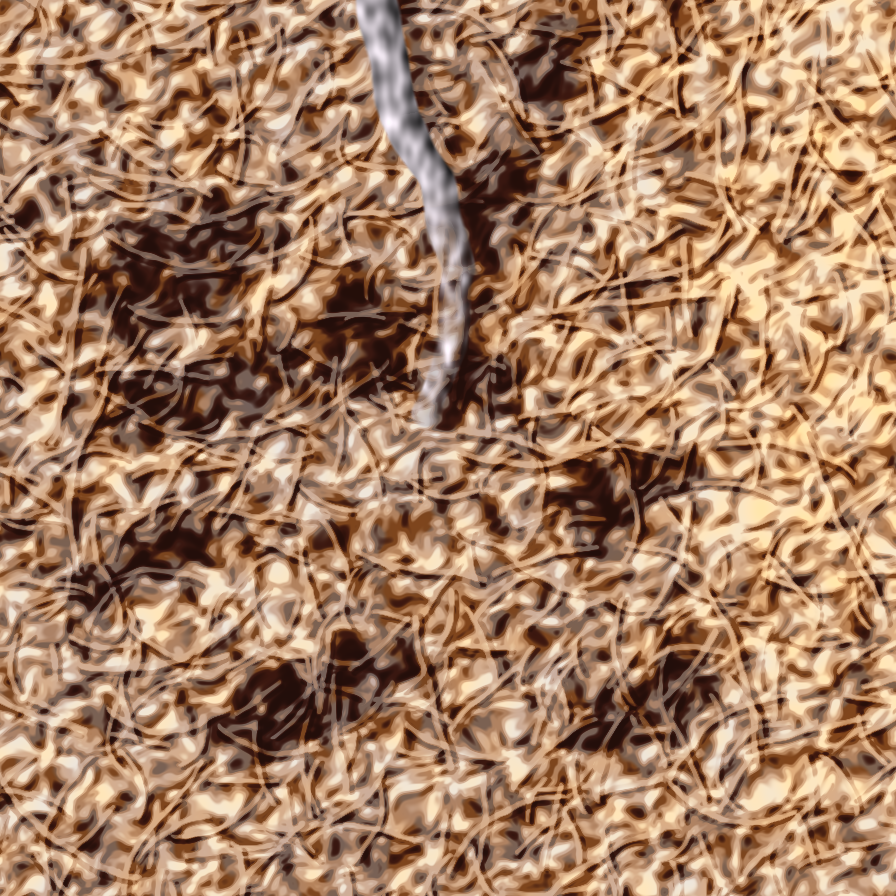
Give the GLSL for this texture, as a Shadertoy shader.

```glsl
// Dry straw and leaf litter in low sun, with broken shadows and one pale twig.
// A bell-shaped tone field is summed from gradient noise, curved strands and
// shade, flattened to an even 0..1 rank, and coloured by a ramp of six colours.

const vec3 DARK  = vec3(0.23, 0.09, 0.06);
const vec3 BROWN = vec3(0.48, 0.27, 0.12);
const vec3 GREY  = vec3(0.49, 0.38, 0.31);
const vec3 MID   = vec3(0.69, 0.51, 0.38);
const vec3 TAN   = vec3(0.83, 0.68, 0.56);
const vec3 CREAM = vec3(0.97, 0.90, 0.79);
const vec3 BARK  = vec3(0.76, 0.73, 0.76);
const float GRAIN_SCALE = 46.0;
const float GRAIN_CONTRAST = 3.2;
const float SHADE_DEPTH = 1.7;
const float TONE_BIAS = 0.12;
const float EDGE = 0.0016;
const float TWIG_RADIUS = 0.021;

// Shade patches: centre, then radii
const int SHADES = 10;
const vec4 SHADE[SHADES] = vec4[](
    vec4(0.25, 0.57, 0.17, 0.045), vec4(0.40, 0.62, 0.09, 0.07),
    vec4(0.62, 0.94, 0.045, 0.06), vec4(0.56, 0.79, 0.05, 0.08),
    vec4(0.20, 0.70, 0.11, 0.07),  vec4(0.36, 0.22, 0.14, 0.05),
    vec4(0.70, 0.45, 0.10, 0.05),  vec4(0.55, 0.57, 0.05, 0.04),
    vec4(0.15, 0.37, 0.08, 0.04),  vec4(0.72, 0.21, 0.10, 0.05));
const int JOINTS = 6;
const vec2 TWIG[JOINTS] = vec2[](
    vec2(0.415, 1.03), vec2(0.445, 0.87), vec2(0.485, 0.80),
    vec2(0.510, 0.70), vec2(0.505, 0.61), vec2(0.475, 0.54));

vec2 hash2(vec2 p) {
    vec3 a = fract(p.xyx * vec3(0.1031, 0.1030, 0.0973));
    a += dot(a, a.yzx + 33.33);
    return fract((a.xx + a.yz) * a.zy);
}
float cornerSlope(vec2 cell, vec2 offset) {
    float angle = 6.2832 * hash2(cell + 17.0).x;
    return dot(vec2(cos(angle), sin(angle)), offset);
}
float gradientNoise(vec2 p) {
    vec2 i = floor(p), f = fract(p), e = vec2(1, 0);
    vec2 u = f * f * f * (f * (f * 6.0 - 15.0) + 10.0);
    return mix(mix(cornerSlope(i, f), cornerSlope(i + e, f - e), u.x),
               mix(cornerSlope(i + e.yx, f - e.yx), cornerSlope(i + 1.0, f - 1.0), u.x), u.y);
}
vec2 turn(vec2 p, float angle) {
    return vec2(dot(p, vec2(cos(angle), sin(angle))), dot(p, vec2(-sin(angle), cos(angle))));
}
// x: lit strand, y: dark line beneath it
vec2 strands(vec2 uv, float scale, float width, float lean, float seed) {
    vec2 p = uv * scale + seed * 7.3, cover = vec2(0);
    float w = width * scale, soft = EDGE * scale;
    for (int k = 0; k < 9; k++) {
        vec2 cell = floor(p) + vec2(k % 3 - 1, k / 3 - 1);
        vec2 a = hash2(cell + seed * 31.0), b = hash2(cell + seed * 31.0 + 101.0);
        vec2 q = turn(p - cell - 0.2 - 0.6 * a, lean + 2.6 * (b.x - 0.5));
        q.y += (b.y - 0.5) * q.x * q.x;
        float beyond = max(abs(q.x) - mix(0.35, 0.75, a.y), 0.0);
        vec2 reach = vec2(length(vec2(beyond, q.y)), length(vec2(beyond, q.y + 2.2 * w)));
        float kept = step(0.35, fract(a.x * 13.0 + b.y * 7.0));
        cover = max(cover, kept * (1.0 - smoothstep(w - soft, w + soft, reach)));
    }
    return cover;
}
float shadeAt(vec2 p) {
    float shade = 0.0;
    for (int i = 0; i < SHADES; i++) {
        vec2 q = p - SHADE[i].xy;
        q.y -= 0.3 * q.x;
        shade = max(shade, 1.0 - smoothstep(0.55, 1.25, length(q / SHADE[i].zw)));
    }
    return shade;
}
// x: distance to the axis, y: signed side offset, z: progress along it
vec3 twigAt(vec2 p) {
    vec3 best = vec3(9, 0, 0);
    for (int i = 0; i < JOINTS - 1; i++) {
        vec2 a = p - TWIG[i], b = TWIG[i + 1] - TWIG[i];
        float h = clamp(dot(a, b) / dot(b, b), 0.0, 1.0);
        vec2 side = a - b * h;
        if (length(side) < best.x) best = vec3(length(side), side.x, (float(i) + h) / float(JOINTS - 1));
    }
    return best;
}
vec3 ramp(float rank, vec3 lowTone) {
    vec3 c = mix(DARK * 0.6, DARK, smoothstep(0.0, 0.05, rank));
    c = mix(c, lowTone, smoothstep(0.05, 0.19, rank));
    c = mix(c, MID, smoothstep(0.29, 0.48, rank));
    c = mix(c, TAN, smoothstep(0.54, 0.73, rank));
    return mix(c, CREAM, smoothstep(0.79, 0.93, rank));
}
void mainImage(out vec4 fragColor, in vec2 fragCoord) {
    vec2 uv = fragCoord / iResolution.xy;
    vec2 warp = vec2(gradientNoise(uv * 22.0), gradientNoise(uv * 22.0 + 50.0));
    // Litter grains, slightly stretched along the slope
    vec2 g = turn(uv + 0.018 * warp, 0.6) * vec2(0.8, 1.15) * GRAIN_SCALE;
    float tone = TONE_BIAS + GRAIN_CONTRAST * gradientNoise(g)
        + 1.9 * gradientNoise(g * 1.8 + 9.0) + 1.2 * gradientNoise(uv * 11.0);
    // Sun and shade
    float shade = shadeAt(uv + 0.04 * warp);
    float sun = smoothstep(0.45, 1.0, uv.x) * smoothstep(0.1, 0.8, uv.y + 0.3 * uv.x);
    tone += 0.45 * sun - SHADE_DEPTH * shade;
    // Straw, from short bits to long stalks
    for (float i = 0.0; i < 4.0; i++) {
        vec2 straw = strands(uv + 0.006 * warp, 19.0 - 4.7 * i, 0.0026 + 0.0002 * i, 0.5 + 0.6 * uv.x, i + 1.0);
        tone -= 0.8 * straw.y * (1.0 - straw.x);
        tone = mix(tone, 0.95 + 0.4 * sun - 0.9 * shade, 0.6 * straw.x);
    }
    // Shade thrown by the twig, then colour by rank with warm and grey tints
    vec3 twig = twigAt(uv + 0.006 * warp);
    float radius = TWIG_RADIUS * mix(1.15, 0.75, twig.z);
    tone -= 1.1 - 1.1 * smoothstep(0.6, 1.5, twigAt(uv - vec2(0.022, -0.005)).x / radius);
    float tint = gradientNoise(uv * 30.0 + 70.0) + 0.5 * gradientNoise(uv * 7.0);
    vec3 lowTone = mix(BROWN, GREY, smoothstep(-0.12, 0.12, tint + 0.15 * shade - 0.1 * sun));
    vec3 color = ramp(1.0 / (1.0 + exp(-1.7 * tone)), lowTone);
    color *= 1.0 + (0.12 * sun - 0.2 * tint - 0.08 * shade) * vec3(0.35, 0.0, -0.8);
    // Bark, lit from the left and broken up by litter near its foot
    float flecks = gradientNoise(uv * vec2(75.0, 40.0));
    float light = 0.95 - 0.5 * smoothstep(-0.1, 0.9, twig.y / radius) + 0.7 * flecks;
    float body = 1.0 - smoothstep(radius - 2.0 * EDGE, radius + EDGE, twig.x);
    body *= mix(1.0, 0.55 + 0.8 * flecks, smoothstep(0.4, 0.65, twig.z));
    fragColor = vec4(clamp(mix(color, BARK * light, clamp(body, 0.0, 1.0)), 0.0, 1.0), 1.0);
}
```
